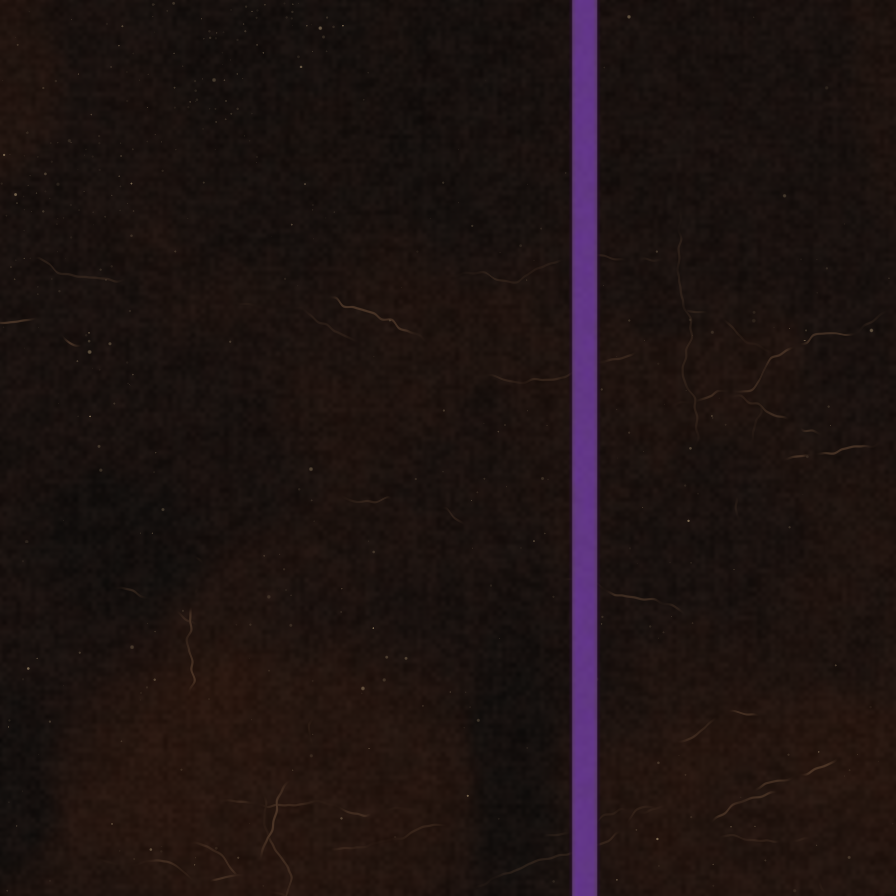
This texture is drawn by a WebGL 1 fragment shader. Its source:

```glsl
precision highp float;
// Dark, aged brown varnish with specks and fine cracks, crossed by a violet upright band.
uniform vec2 u_resolution;

const vec3 BLACK_VARNISH = vec3(0.074, 0.058, 0.051);
const vec3 DARK_VARNISH = vec3(0.096, 0.066, 0.056);
const vec3 WARM_BROWN = vec3(0.166, 0.092, 0.060);
const vec3 CRACK_COLOR = vec3(0.40, 0.29, 0.21);
const vec3 SPECK_COLOR = vec3(0.58, 0.50, 0.38);
const vec3 BAND_COLOR = vec3(0.39, 0.21, 0.55);
const vec3 BAND_WORN = vec3(0.36, 0.23, 0.43);
const vec3 BAND_FRINGE = vec3(0.14, 0.05, 0.15);
const float BAND_CENTER = 0.6525;
const float BAND_HALF_WIDTH = 0.0140;
const float GRAIN = 0.034;
const float CRACK_WIDTH = 0.0013;
const int CRACKS = 30;

float hash(vec2 p) {
  return fract(sin(dot(p, vec2(127.1, 311.7))) * 43758.5);
}

float noise(vec2 p) {
  vec2 i = floor(p), f = fract(p);
  f = f * f * (3.0 - 2.0 * f);
  return mix(mix(hash(i), hash(i + vec2(1.0, 0.0)), f.x),
             mix(hash(i + vec2(0.0, 1.0)), hash(i + 1.0), f.x), f.y);
}

float fbm(vec2 p) {
  float sum = 0.0, weight = 0.5;
  for (int i = 0; i < 4; i++) {
    sum += weight * noise(p);
    p = p * 2.03 + 17.3;
    weight *= 0.5;
  }
  return sum / 0.9375;
}

// Soft blob: 1 at the center, 0 outside the radii.
float blob(vec2 p, vec2 center, vec2 radii) {
  return 1.0 - smoothstep(0.55, 1.1, length((p - center) / radii));
}

// One round fleck per chosen grid cell.
float specks(vec2 p, float cells, float chance) {
  vec2 id = floor(p * cells);
  vec2 center = 0.3 + 0.4 * vec2(hash(id + 3.1), hash(id + 7.7));
  float radius = mix(0.10, 0.26, hash(id + 11.3));
  float fleck = 1.0 - smoothstep(radius * 0.3, radius, length(fract(p * cells) - center));
  float strength = mix(0.2, 1.0, pow(hash(id + 19.9), 3.0));
  return fleck * strength * step(hash(id), chance);
}

// Wandering, broken hairlines, mostly level and denser towards the bottom.
float cracks(vec2 p) {
  float sum = 0.0;
  for (int i = 0; i < CRACKS; i++) {
    float n = float(i);
    vec2 start = vec2(hash(vec2(n, 1.0)), 0.72 * pow(hash(vec2(n, 2.0)), 1.5));
    float angle = (hash(vec2(n, 3.0)) - 0.5) * 1.0;
    if (mod(n, 5.0) > 3.5) angle += 1.57;
    float reach = 0.04 + 0.10 * hash(vec2(n, 4.0));
    float c = cos(angle), s = sin(angle);
    vec2 q = mat2(c, -s, s, c) * (p - start);
    float wander = (noise(vec2(q.x * 22.0, n * 9.0)) - 0.5) * 0.024
                 + (noise(vec2(q.x * 90.0, n * 5.0)) - 0.5) * 0.005;
    float line = 1.0 - smoothstep(CRACK_WIDTH * 0.3, CRACK_WIDTH * 1.6, abs(q.y - wander));
    float ends = 1.0 - smoothstep(reach * 0.7, reach, abs(q.x));
    float gaps = smoothstep(0.2, 0.75, noise(vec2(q.x * 45.0, n * 3.0)));
    sum = max(sum, line * ends * gaps * mix(0.25, 0.8, hash(vec2(n, 6.0))));
  }
  return sum;
}

vec3 varnish(vec2 p) {
  float cloud = fbm(p * 5.0 + 4.0);
  vec2 w = p + 0.06 * (vec2(fbm(p * 7.0), fbm(p * 7.0 + 31.0)) - 0.5);
  float warm = blob(w, vec2(0.30, 0.12), vec2(0.28, 0.22));
  warm = max(warm, 0.7 * blob(w, vec2(0.88, 0.08), vec2(0.30, 0.17)));
  warm = max(warm, 0.65 * blob(w, vec2(0.0, 0.93), vec2(0.07, 0.15)));
  warm = max(warm, 0.4 * blob(w, vec2(1.0, 0.92), vec2(0.05, 0.2)));
  float shade = max(blob(w, vec2(0.0, 0.12), vec2(0.07, 0.13)),
                    blob(w, vec2(0.58, 0.14), vec2(0.06, 0.20)));
  shade = max(shade, blob(w, vec2(0.13, 0.40), vec2(0.13, 0.09)));
  shade = max(shade, 0.6 * blob(w, vec2(0.38, 0.92), vec2(0.25, 0.25)));
  vec3 color = mix(DARK_VARNISH, WARM_BROWN, warm * mix(0.5, 1.0, cloud));
  color = mix(color, WARM_BROWN, 0.35 * smoothstep(0.5, 0.75, cloud));
  color = mix(color, BLACK_VARNISH, 0.85 * shade);

  // Soft grain and faint woven threads.
  float grain = noise(p * 190.0) + 0.6 * noise(p * 75.0 + 9.0) - 0.8;
  float weave = noise(p * vec2(18.0, 210.0)) + noise(p * vec2(210.0, 18.0)) - 1.0;
  color += vec3(1.0, 0.8, 0.72) * (GRAIN * grain + 0.012 * weave);
  color.r += 0.012 * (noise(p * 60.0 + 50.0) - 0.5);
  return color;
}

void main() {
  vec2 p = gl_FragCoord.xy / u_resolution;
  vec3 color = varnish(p);

  // Flecks cluster at the upper left and thin out elsewhere.
  float cluster = smoothstep(0.35, 0.7, fbm(p * 9.0 + 60.0));
  float upperLeft = smoothstep(0.5, 0.95, p.y) * (1.0 - smoothstep(0.25, 0.6, p.x));
  float chance = cluster * mix(0.022, 0.15, upperLeft) + 0.004;
  float flecks = max(specks(p, 85.0, chance), 0.6 * specks(p + 0.37, 130.0, chance));
  color = mix(color, CRACK_COLOR, 0.75 * cracks(p));
  color = mix(color, SPECK_COLOR, 0.8 * flecks);

  // Violet band with a dark fringe and slightly worn patches.
  float edge = abs(p.x - BAND_CENTER) - BAND_HALF_WIDTH;
  float wear = smoothstep(-0.005, -0.001, edge) * 0.7 + 0.35 * noise(p * vec2(90.0, 60.0));
  vec3 band = mix(BAND_COLOR, BAND_WORN, wear) + 0.015 * (noise(p * 170.0) - 0.5);
  color = mix(color, BAND_FRINGE, 0.75 * (1.0 - smoothstep(0.001, 0.0045, edge)));
  color = mix(color, band, 1.0 - smoothstep(-0.0012, 0.0012, edge));
  gl_FragColor = vec4(clamp(color, 0.0, 1.0), 1.0);
}
```
